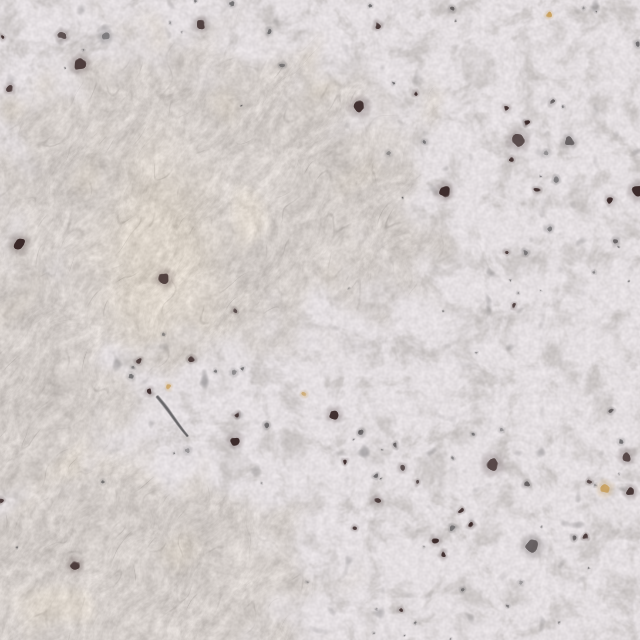
This texture is drawn by a three.js fragment shader. Its source:

```glsl
// Polished white granite: mottled quartz, flaky beige feldspar, dark garnet specks and rust spots.
varying vec2 vUv;

#define QUARTZ vec3(0.896, 0.876, 0.886)
#define QUARTZ_SHADE vec3(0.775, 0.755, 0.750)
#define FELDSPAR vec3(0.822, 0.797, 0.780)
#define CREAM vec3(0.862, 0.825, 0.770)
#define GARNET vec3(0.23, 0.16, 0.16)
#define MICA vec3(0.25, 0.25, 0.26)
#define RUST vec3(0.76, 0.56, 0.22)
#define SPECK_SIZE 0.0105
#define SPECK_SHARE 0.42
#define SPECK_EDGE 0.0016
#define FLAKE_CONTRAST 0.085
#define GRAIN_CONTRAST 0.045

vec2 hash2(vec2 p) {
  vec3 q = fract(p.xyx * vec3(0.1031, 0.1030, 0.0973));
  q += dot(q, q.yzx + 33.33);
  return fract((q.xx + q.yz) * q.zy);
}

// Gradient noise, about -0.7 to 0.7
float cornerSlope(vec2 cell, vec2 corner, vec2 f) {
  float angle = 6.2832 * hash2(cell + corner).x;
  return dot(vec2(cos(angle), sin(angle)), f - corner);
}

float noise(vec2 p) {
  vec2 c = floor(p), f = p - c;
  vec2 u = f * f * f * (f * (f * 6.0 - 15.0) + 10.0);
  vec2 e = vec2(1.0, 0.0);
  return mix(mix(cornerSlope(c, e.yy, f), cornerSlope(c, e.xy, f), u.x),
             mix(cornerSlope(c, e.yx, f), cornerSlope(c, e.xx, f), u.x), u.y);
}

float fbm(vec2 p) {
  float sum = 0.0, amp = 1.0;
  for (int i = 0; i < 4; i++) {
    sum += amp * noise(p);
    p = mat2(1.6, 1.2, -1.2, 1.6) * p + 19.7;
    amp *= 0.6;
  }
  return sum;
}

vec2 noise2(vec2 p) {
  return vec2(noise(p), noise(p + 47.3));
}

float ellipse(vec2 p, vec2 center, vec2 radii) {
  return length((p - center) / radii) - 1.0;
}

// Share of feldspar: one broad patch above, two along the lower left
float feldsparZone(vec2 p) {
  vec2 q = p + 0.09 * noise2(p * 6.0);
  float d = ellipse(q, vec2(0.31, 0.69), vec2(0.34, 0.22));
  d = min(d, ellipse(q, vec2(0.02, 0.40), vec2(0.18, 0.20)));
  d = min(d, ellipse(q, vec2(0.20, 0.08), vec2(0.28, 0.17)));
  return smoothstep(0.3, -0.2, d + 0.5 * noise(p * 17.0));
}

float speckDensity(vec2 p) {
  float cluster = smoothstep(-0.35, 0.3, noise(p * 6.0 + 8.0));
  return 0.05 + 0.95 * cluster * (1.0 - feldsparZone(p));
}

// Jittered irregular dots: x = coverage, y = random tone of the dot
vec2 specks(vec2 p, float cells, float share, float size) {
  vec2 warped = p + 0.4 * size * noise2(p * 0.9 / size);
  vec2 dots = vec2(0.0);
  for (int j = -1; j <= 1; j++)
  for (int i = -1; i <= 1; i++) {
    vec2 cell = floor(p * cells) + vec2(float(i), float(j));
    vec2 center = (cell + hash2(cell + cells)) / cells;
    vec2 kind = hash2(cell + 71.0 + cells);
    float chance = hash2(cell + 133.0 + cells).x;
    if (chance < share && chance < share * speckDensity(center)) {
      float radius = size * mix(0.32, 1.0, kind.x * kind.x * kind.x);
      float d = length(warped - center) - radius;
      float core = smoothstep(SPECK_EDGE, -SPECK_EDGE, d) * mix(0.6, 1.0, kind.y);
      float halo = 0.22 * smoothstep(1.6 * radius, 0.0, d);
      float cover = max(core, halo);
      if (cover > dots.x) dots = vec2(cover, kind.y);
    }
  }
  return dots;
}

float segment(vec2 p, vec2 a, vec2 b) {
  vec2 ab = b - a;
  return length(p - a - ab * clamp(dot(p - a, ab) / dot(ab, ab), 0.0, 1.0));
}

void main() {
  vec2 p = vUv;
  vec2 bend = noise2(p * 14.0);
  float zone = feldsparZone(p);

  // Quartz: white ground with cloudy grey mottles
  float mottle = smoothstep(-0.2, 0.75, fbm(p * 21.0 + bend * 0.5));
  vec3 quartz = mix(QUARTZ, QUARTZ_SHADE, mottle * 0.85);

  // Feldspar: slanted flakes, thin creases and cream stains
  vec2 slant = mat2(0.85, 0.53, -0.53, 0.85) * (p + 0.022 * bend);
  float flakes = fbm(slant * vec2(58.0, 30.0));
  float crease = smoothstep(0.07, 0.0, abs(noise(slant * vec2(38.0, 17.0) + 5.0)));
  crease *= smoothstep(0.0, 0.4, noise(p * 24.0 + 3.0));
  float stain = smoothstep(1.0, -0.6, ellipse(p + 0.03 * bend, vec2(0.25, 0.60), vec2(0.07, 0.12)));
  stain = max(0.7 * stain, 0.6 * smoothstep(0.15, 0.5, noise(p * 9.0 + 61.0)));
  vec3 feldspar = mix(FELDSPAR, CREAM, stain);
  feldspar += FLAKE_CONTRAST * flakes + 0.06 * noise(p * 9.0 + 29.0) - 0.07 * crease;

  vec3 color = mix(quartz, feldspar, zone * 0.9);
  color += GRAIN_CONTRAST * (noise(p * 95.0) + 0.8 * noise(p * 190.0));

  // Grey smudges and one hairline streak of mica
  float smudge = smoothstep(0.34, 0.62, noise(p * 36.0 + 90.0)) * speckDensity(p);
  color = mix(color, MICA, 0.35 * smudge);
  float streak = segment(p + 0.01 * bend, vec2(0.247, 0.380), vec2(0.297, 0.316));
  color = mix(color, MICA, 0.75 * smoothstep(0.0035, 0.0005, streak));

  // Scattered specks, from rust to garnet
  vec2 rust = specks(p + 3.0, 11.0, 0.0, SPECK_SIZE) + specks(p, 10.0, 0.11, SPECK_SIZE);
  vec2 fine = specks(p, 43.0, 0.10, SPECK_SIZE * 0.4);
  vec2 dark = specks(p, 22.0, SPECK_SHARE, SPECK_SIZE);
  color = mix(color, RUST, 0.85 * rust.x);
  color = mix(color, MICA, 0.7 * fine.x);
  color = mix(color, mix(MICA, GARNET, smoothstep(0.2, 0.6, dark.y)), dark.x);

  gl_FragColor = vec4(color, 1.0);
}
```
